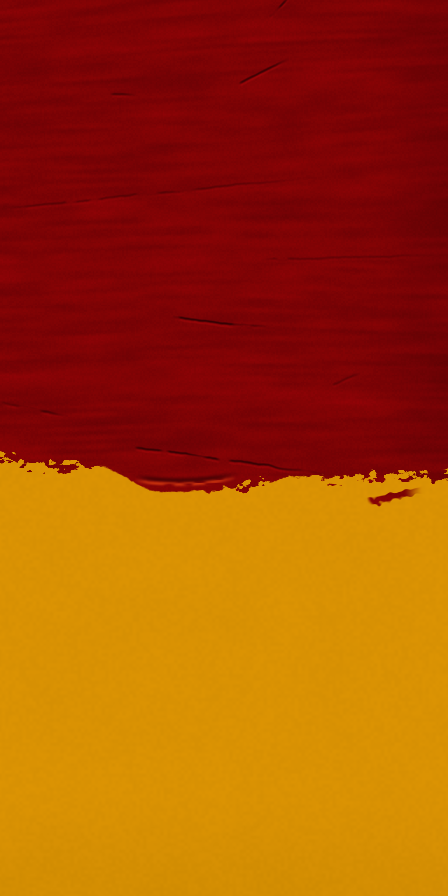
Reproduce this background procedurally as a WebGL 2 fragment shader.

```glsl
#version 300 es
precision highp float;
uniform vec2 u_resolution;
out vec4 outColor;

const vec3 OCHRE = vec3(0.85, 0.57, 0.01);
const vec3 CRIMSON = vec3(0.495, 0.01, 0.02);
const vec3 CRACK = vec3(0.18, 0.005, 0.012);
const vec3 GLOSS = vec3(0.86, 0.24, 0.06);

// Cracks as start.xy, end.xy, in units of canvas width
const vec4 CRACKS[9] = vec4[9](
    vec4(0.35, 1.294, 0.62, 1.268), vec4(0.27, 1.006, 0.76, 0.937),
    vec4(0.53, 1.812, 0.65, 1.872), vec4(0.60, 1.960, 0.65, 2.010),
    vec4(0.21, 1.792, 0.31, 1.786), vec4(0.00, 1.535, 0.76, 1.610),
    vec4(0.00, 1.102, 0.16, 1.070), vec4(0.74, 1.140, 0.81, 1.170),
    vec4(0.58, 1.420, 1.00, 1.430));
const float DEPTHS[9] = float[9](0.9, 0.85, 0.8, 0.8, 0.6, 0.4, 0.6, 0.35, 0.3);

float hash(vec2 p) {
    vec3 q = fract(vec3(p.xyx) * 0.1031);
    q += dot(q, q.yzx + 33.33);
    return fract((q.x + q.y) * q.z);
}

float noise(vec2 p) {
    vec2 i = floor(p), f = fract(p);
    f = f * f * (3.0 - 2.0 * f);
    return mix(mix(hash(i), hash(i + vec2(1, 0)), f.x),
               mix(hash(i + vec2(0, 1)), hash(i + vec2(1, 1)), f.x), f.y);
}

float fbm(vec2 p) {
    float sum = 0.0, gain = 0.5;
    for (int i = 0; i < 4; i++) {
        sum += gain * noise(p);
        p = p * 2.03 + 17.3;
        gain *= 0.5;
    }
    return sum;
}

float bump(float x, float center, float width) {
    float d = (x - center) / width;
    return exp(-d * d);
}

// Height of the lower rim of the paint
float rimHeight(float x) {
    float y = 0.979 - 0.021 * smoothstep(0.0, 0.1, x);
    y -= 0.056 * smoothstep(0.21, 0.37, x);
    y += 0.035 * smoothstep(0.48, 0.66, x);
    y -= 0.011 * bump(x, 0.74, 0.025);
    return y + 0.008 * (fbm(vec2(x * 28.0, 3.0)) - 0.47);
}

// Tapered stroke coverage along a segment
float stroke(vec2 p, vec4 s, float width, float blur) {
    vec2 dir = s.zw - s.xy;
    float t = clamp(dot(p - s.xy, dir) / dot(dir, dir), 0.0, 1.0);
    float d = length(p - s.xy - dir * t);
    float taper = smoothstep(0.0, 0.1, t) * smoothstep(1.0, 0.6, t);
    return (1.0 - smoothstep(width - blur, width + blur, d)) * taper;
}

// Fine furrows left by the brush
float bristles(vec2 p) {
    float bend = 0.03 * noise(p * vec2(2.0, 3.0)) - 0.06 * p.x * smoothstep(1.2, 1.9, p.y);
    float y = p.y + bend;
    return 0.55 * noise(vec2(p.x * 5.0, y * 100.0))
         + 0.45 * noise(vec2(p.x * 14.0 + 9.0, y * 55.0)) - 0.5;
}

vec3 paintColor(vec2 p, float px) {
    float broad = fbm(p * vec2(2.5, 12.0) + 4.0) - 0.47;
    float light = 1.0 + 0.22 * bristles(p) + 0.18 * broad;
    light += 0.06 * (hash(floor(p * 256.0)) - 0.5);
    light *= 1.0 - 0.1 * smoothstep(0.8, 1.0, p.x);
    vec3 color = CRIMSON * light;

    // Cracks with a lit lower lip
    vec2 q = p + vec2(0.0, 0.008 * (fbm(p * vec2(22.0, 9.0)) - 0.47));
    for (int i = 0; i < 9; i++) {
        float broken = DEPTHS[i] * smoothstep(0.15, 0.5, noise(p * 38.0 + float(i) * 7.0));
        color += vec3(0.10, 0.01, 0.01) * broken * stroke(q + vec2(0.0, 0.006), CRACKS[i], 0.002, px);
        color = mix(color, CRACK, broken * stroke(q, CRACKS[i], 0.0022, px));
    }

    // Glossy curl above the sagging rim
    float arc = 0.919 + 0.9 * (p.x - 0.40) * (p.x - 0.40);
    float span = smoothstep(0.29, 0.34, p.x) * smoothstep(0.55, 0.47, p.x);
    float streak = smoothstep(0.25, 0.7, noise(p * vec2(45.0, 160.0)));
    color = mix(color, CRACK, 0.6 * span * bump(p.y, arc + 0.009, 0.006));
    color = mix(color, GLOSS, 0.75 * span * streak * bump(p.y, arc, 0.0045));
    return color;
}

// Paint coverage with torn, speckled parts
float paintMask(vec2 p, float px) {
    float above = p.y - rimHeight(p.x);
    float flecks = fbm(p * vec2(60.0, 95.0)) - 0.47;
    float rough = 0.08 * smoothstep(0.25, 0.16, p.x) + 0.09 * bump(p.x, 0.55, 0.06)
                + 0.07 * smoothstep(0.64, 0.8, p.x) + 0.008;
    float near = 1.0 - smoothstep(0.012, 0.028, abs(above));
    float mask = smoothstep(-px, px, above + rough * flecks * near);
    vec2 q = p + 0.012 * (vec2(noise(p * 70.0), noise(p * 85.0 + 5.0)) - 0.5);
    float smear = stroke(q, vec4(0.82, 0.878, 0.95, 0.91), 0.008, px);
    return max(mask, smear);
}

void main() {
    vec2 p = gl_FragCoord.xy / u_resolution.x;
    float px = 1.0 / u_resolution.x;
    float grain = 0.025 * (noise(p * 130.0) - 0.5) + 0.02 * (fbm(p * 8.0) - 0.47);
    vec3 ground = OCHRE * (1.0 + grain - 0.03 * smoothstep(0.25, 0.0, p.y));
    outColor = vec4(mix(ground, paintColor(p, px), paintMask(p, px)), 1.0);
}
```
